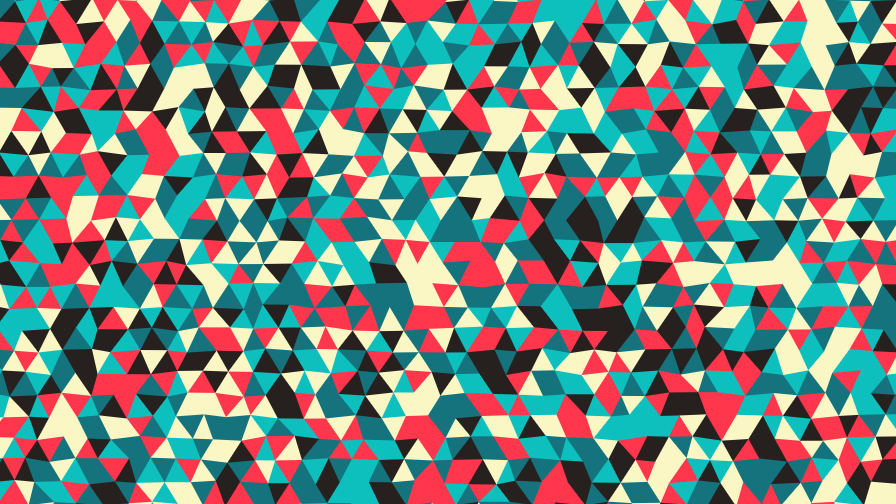
A Shadertoy shader for this pattern:

```glsl
const float ROWS = 23.0;              // triangle rows per canvas height
const float ROW_HEIGHT = 0.8660254;   // in triangle sides
const vec2 JITTER = vec2(0.30, 0.20); // full vertex wobble, in triangle sides

const vec3 TEAL  = vec3(0.08, 0.45, 0.49);
const vec3 CREAM = vec3(0.98, 0.97, 0.77);
const vec3 AQUA  = vec3(0.05, 0.75, 0.74);
const vec3 RED   = vec3(1.00, 0.21, 0.30);
const vec3 DARK  = vec3(0.15, 0.13, 0.12);

// Integer hash of a cell and a salt, three values in 0..1
vec3 hash3(ivec2 cell, int salt) {
    uvec3 v = uvec3(ivec3(cell, salt)) * 1664525u + 1013904u;
    v.x += v.y * v.z;
    v.y += v.z * v.x;
    v.z += v.x * v.y;
    v ^= v >> 16u;
    v.x += v.y * v.z;
    v.y += v.z * v.x;
    v.z += v.x * v.y;
    return vec3(v >> 8u) / 16777216.0;
}

// Wobbled vertex of the triangular lattice
vec2 latticePoint(ivec2 id) {
    vec2 base = vec2(float(id.x) + 0.5 * float(id.y), ROW_HEIGHT * float(id.y));
    return base + JITTER * (hash3(id, 7).xy - 0.5);
}

// Signed distance to the line a-b, negative on its left
float edgeDistance(vec2 p, vec2 a, vec2 b) {
    vec2 e = b - a;
    return dot(p - a, vec2(e.y, -e.x)) / length(e);
}

// Smooth coverage of a counter-clockwise triangle
float triangleCoverage(vec2 p, vec2 a, vec2 b, vec2 c, float pixel) {
    float d = max(edgeDistance(p, a, b),
              max(edgeDistance(p, b, c), edgeDistance(p, c, a)));
    return clamp(0.5 - d / pixel, 0.0, 1.0);
}

// Palette choice weighted by area share
vec3 pickColour(float r) {
    if (r < 0.22) return TEAL;
    if (r < 0.43) return CREAM;
    if (r < 0.635) return AQUA;
    if (r < 0.825) return RED;
    return DARK;
}

void mainImage(out vec4 fragColor, in vec2 fragCoord) {
    float pixel = ROWS * ROW_HEIGHT / iResolution.y;
    vec2 p = fragCoord * pixel;

    // Skewed lattice cell under this point
    float row = p.y / ROW_HEIGHT;
    ivec2 home = ivec2(floor(vec2(p.x - 0.5 * row, row)));

    // Blend the upward and downward triangles of nearby cells
    vec4 sum = vec4(0.0);
    for (int j = -1; j <= 1; j++) {
        for (int i = -1; i <= 1; i++) {
            ivec2 id = home + ivec2(i, j);
            vec2 a = latticePoint(id);
            vec2 b = latticePoint(id + ivec2(1, 0));
            vec2 c = latticePoint(id + ivec2(0, 1));
            vec2 d = latticePoint(id + ivec2(1, 1));
            vec2 pick = hash3(id, 31).xy;
            sum += vec4(pickColour(pick.x), 1.0) * triangleCoverage(p, a, b, c, pixel);
            sum += vec4(pickColour(pick.y), 1.0) * triangleCoverage(p, b, d, c, pixel);
        }
    }
    fragColor = vec4(sum.rgb / max(sum.a, 0.001), 1.0);
}
```
